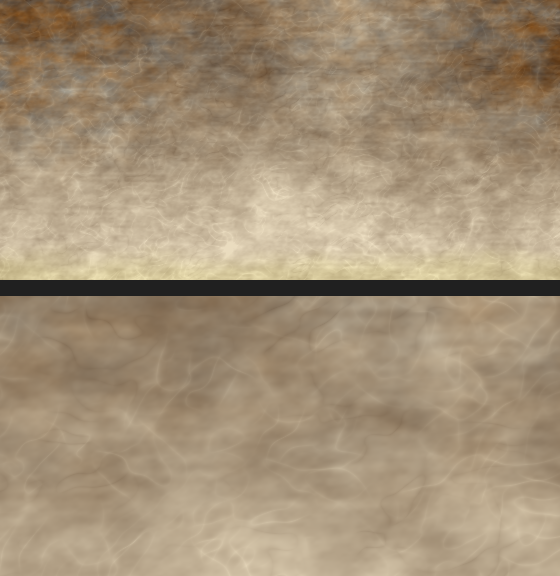
Top: the whole. Bottom: its middle third, enlarged.
This texture is drawn by a Shadertoy shader. Its source:

```glsl
const vec3 UMBER = vec3(0.42, 0.33, 0.24);
const vec3 CREAM = vec3(0.86, 0.80, 0.69);
const vec3 RUST_SHIFT = vec3(0.05, -0.005, -0.06);
const vec3 STRAW_SHIFT = vec3(0.005, 0.012, -0.055);

float hash(vec2 p) {
    vec3 q = fract(p.xyx * vec3(0.1031, 0.1030, 0.0973));
    q += dot(q, q.yzx + 33.33);
    return fract((q.x + q.y) * q.z);
}

float valueNoise(vec2 p) {
    vec2 cell = floor(p);
    vec2 f = fract(p);
    f = f * f * (3.0 - 2.0 * f);
    float low = mix(hash(cell), hash(cell + vec2(1.0, 0.0)), f.x);
    float high = mix(hash(cell + vec2(0.0, 1.0)), hash(cell + 1.0), f.x);
    return mix(low, high, f.y);
}

vec2 rotate(vec2 p, float angle) {
    float c = cos(angle), s = sin(angle);
    return vec2(c * p.x - s * p.y, s * p.x + c * p.y);
}

// Layered noise, centred on zero
float fbm(vec2 p, int octaves) {
    float sum = 0.0, amplitude = 0.5;
    for (int i = 0; i < octaves; i++) {
        sum += amplitude * (valueNoise(p) - 0.5);
        p = rotate(p, 0.6) * 2.03 + 17.3;
        amplitude *= 0.55;
    }
    return sum;
}

// Thin curved fibres along the zero lines of a stretched, warped noise
float fibres(vec2 p, float angle, float scale, float seed) {
    vec2 warp = vec2(fbm(p * 9.0 + seed, 3), fbm(p * 9.0 - seed + 40.0, 3));
    vec2 q = rotate(p + 0.09 * warp, angle) * scale * vec2(0.45, 1.0) + seed;
    float ridge = 1.0 - abs(2.0 * valueNoise(q) - 1.0);
    float patches = smoothstep(0.35, 0.75, valueNoise(p * 16.0 + seed));
    return pow(ridge, 5.0) * patches;
}

float glow(vec2 p, vec2 center, vec2 radius) {
    vec2 d = (p - center) / radius;
    return exp(-dot(d, d));
}

// Broad light: pale foot, dark head and corners, pale patch near the top
float broadTone(vec2 uv) {
    float tone = mix(1.02, 0.21, smoothstep(-0.15, 0.92, uv.y));
    tone += 0.42 * glow(uv, vec2(0.62, 0.98), vec2(0.13, 0.20));
    tone += 0.17 * glow(uv, vec2(0.60, 0.64), vec2(0.13, 0.14));
    tone += 0.13 * glow(uv, vec2(0.48, 0.27), vec2(0.20, 0.20));
    tone += 0.12 * glow(uv, vec2(0.12, 0.74), vec2(0.08, 0.10));
    tone -= 0.17 * glow(uv, vec2(0.0, 0.95), vec2(0.24, 0.25));
    tone -= 0.24 * glow(uv, vec2(1.0, 0.78), vec2(0.14, 0.40));
    return tone;
}

void mainImage(out vec4 fragColor, in vec2 fragCoord) {
    vec2 uv = fragCoord / iResolution.xy;
    vec2 p = fragCoord / iResolution.y;
    float upper = smoothstep(0.25, 0.95, uv.y);

    // Clouds and mottling, slightly wider than tall
    float clouds = fbm(rotate(p, -0.15) * vec2(4.0, 6.5) + 3.0, 4);
    float mottle = fbm(rotate(p, -0.25) * vec2(17.0, 27.0) + 8.0, 4);
    float tone = broadTone(uv) + 0.34 * clouds + 0.42 * mottle;

    // Pale and dark wisps in crossing directions
    float wisps = fibres(p, -0.45, 42.0, 5.0) + fibres(p, 0.5, 36.0, 23.0)
                + 0.7 * fibres(p, -0.9, 55.0, 61.0);
    tone += 0.12 * wisps - 0.09 * fibres(p, -0.2, 48.0, 91.0) - 0.03;

    // Fine horizontal streaks and soft weave
    float streaks = valueNoise(p * vec2(9.0, 110.0)) - 0.5;
    float weave = valueNoise(p * vec2(75.0, 100.0)) - 0.5;
    tone += (0.08 + 0.05 * upper) * streaks + 0.07 * weave;

    // Rust and cool grey stains above, straw tint at the foot
    float stain = fbm(p * vec2(13.0, 19.0) + 70.0, 4);
    float edge = 0.35 + 0.65 * smoothstep(0.15, 0.5, abs(uv.x - 0.55));
    vec3 color = mix(UMBER, CREAM, clamp(tone, -0.3, 1.13));
    color += RUST_SHIFT * stain * 5.0 * upper * edge;
    color += RUST_SHIFT * 0.35 * glow(uv, vec2(0.97, 0.80), vec2(0.16, 0.30));
    color += STRAW_SHIFT * (1.0 - smoothstep(0.0, 0.13, uv.y + 0.12 * clouds));

    fragColor = vec4(clamp(color, 0.0, 1.0), 1.0);
}
```
